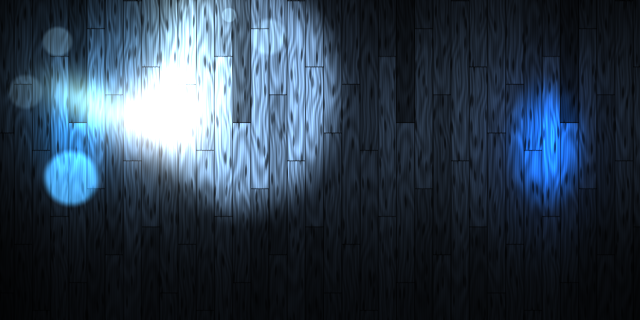
This background is drawn by a Shadertoy shader. Its source:

```glsl
float hash(vec2 p) {
    return fract(sin(dot(p, vec2(127.1, 311.7))) * 43758.5);
}

// Soft elliptical falloff
float glow(vec2 p, vec2 center, vec2 radius) {
    vec2 q = (p - center) / radius;
    return exp(-dot(q, q));
}

// Filled ellipse with a feathered rim
float disc(vec2 p, vec2 center, vec2 radius, float feather) {
    return 1.0 - smoothstep(1.0 - feather, 1.0 + feather, length((p - center) / radius));
}

// Distance to the nearest scattered point
float cellular(vec2 p) {
    vec2 cell = floor(p);
    float nearest = 1.0;
    for (int j = -1; j <= 1; j++)
    for (int i = -1; i <= 1; i++) {
        vec2 c = cell + vec2(i, j);
        vec2 point = c + vec2(hash(c), hash(c + 17.0));
        nearest = min(nearest, length(p - point));
    }
    return nearest;
}

// Brightness of the vertical planks, repeating every nine boards
float planks(vec2 p) {
    float across = (p.x - 0.044) / 0.0569;
    float board = mod(floor(across), 9.0);
    float u = fract(across) - 0.5;
    float along = (p.y - 0.2365 - 0.2935 * board) / 0.5;
    float row = floor(along);
    float t = fract(along);
    float seed = hash(vec2(board, row));

    // Arched growth rings
    float bend = 0.1 * sin(p.y * 15.0 + seed * 6.3) + 0.04 * sin(p.y * 43.0 + seed * 20.0);
    float rings = length(vec2(u + bend + 0.3 * (seed - 0.5), (t - seed) * 0.95));
    float grain = sin(rings * 32.0 + sin(p.y * 31.0 + u * 4.0));

    // Fine fibres and dark splits
    float fibre = sin(p.x * 530.0 + 2.0 * sin(p.y * 17.0 + seed * 9.0))
                * sin(p.x * 307.0 + 3.0 * sin(p.y * 9.0));
    float split = 1.0 - smoothstep(0.06, 0.22, cellular(vec2(p.x * 42.0 + bend, p.y * 8.0)));

    float wood = mix(0.72, 1.08, hash(vec2(board + 4.0, row)));
    wood *= 0.9 + 0.15 * grain + 0.14 * fibre;
    wood *= 1.0 - 0.5 * split;
    if (board == 3.0 && row == -1.0) wood *= 0.6;

    // Seams and butt joints
    float seam = (0.5 - abs(u)) * 0.0569;
    float joint = min(t, 1.0 - t) * 0.5;
    wood *= mix(0.5, 1.0, smoothstep(0.0, 0.004, seam));
    return wood * mix(0.55, 1.0, smoothstep(0.0, 0.004, joint));
}

void mainImage(out vec4 fragColor, in vec2 fragCoord) {
    vec2 p = fragCoord / iResolution.y;

    // Dim room light, strongest in a band above the middle
    float band = 0.22 + 0.78 * exp(-pow((p.y - 0.62) / 0.34, 2.0));
    float sides = smoothstep(-0.25, 0.4, p.x) * (1.0 - 0.45 * smoothstep(1.6, 2.05, p.x));
    vec3 light = vec3(0.155, 0.205, 0.27) * band * sides;

    // Large spotlight, brighter toward its left
    light += vec3(0.43, 0.56, 0.70) * disc(p, vec2(0.768, 0.71), vec2(0.27, 0.35), 0.24);
    light += vec3(0.45, 0.54, 0.55) * glow(p, vec2(0.61, 0.86), vec2(0.14, 0.30));

    // Blue wash on the left
    light += vec3(0.20, 0.36, 0.50) * glow(p, vec2(0.34, 0.73), vec2(0.23, 0.25));
    light += vec3(0.02, 0.32, 0.60) * glow(p, vec2(0.24, 0.59), vec2(0.10, 0.12));

    // Blue spotlight on the right
    float blueSpot = disc(p, vec2(1.706, 0.55), vec2(0.085, 0.135), 0.75);
    light += vec3(0.03, 0.40, 0.95) * blueSpot;
    light += vec3(0.01, 0.07, 0.22) * glow(p, vec2(1.706, 0.55), vec2(0.15, 0.22));

    vec3 color = light * planks(p);

    // White core and its tilted cyan tail
    color += vec3(0.85, 0.82, 0.78) * glow(p, vec2(0.54, 0.65), vec2(0.12, 0.14));
    color += vec3(0.50, 0.48, 0.50) * glow(p, vec2(0.43, 0.63), vec2(0.11, 0.10));
    vec2 tail = mat2(0.91, 0.41, -0.41, 0.91) * (p - vec2(0.275, 0.68));
    tail = vec2(0.91 * (p.x - 0.275) - 0.41 * (p.y - 0.68),
                0.41 * (p.x - 0.275) + 0.91 * (p.y - 0.68));
    color += vec3(0.50, 0.66, 0.60) * glow(tail, vec2(0.0), vec2(0.12, 0.065));

    // Bokeh: x, y, radius, strength
    vec4 bokeh[5] = vec4[5](
        vec4(0.223, 0.443, 0.083, 0.85), vec4(0.180, 0.870, 0.045, 0.24),
        vec4(0.080, 0.713, 0.052, 0.16), vec4(0.840, 0.885, 0.055, 0.22),
        vec4(0.716, 0.953, 0.022, 0.25));
    for (int i = 0; i < 5; i++) {
        vec4 b = bokeh[i];
        vec3 tint = i == 0 ? vec3(0.24, 0.60, 0.86) : vec3(0.65, 0.85, 0.95);
        color += tint * b.w * disc(p, b.xy, vec2(b.z), 0.16) * (0.8 + 0.2 * planks(p));
    }

    fragColor = vec4(clamp(color, 0.0, 1.0), 1.0);
}
```
